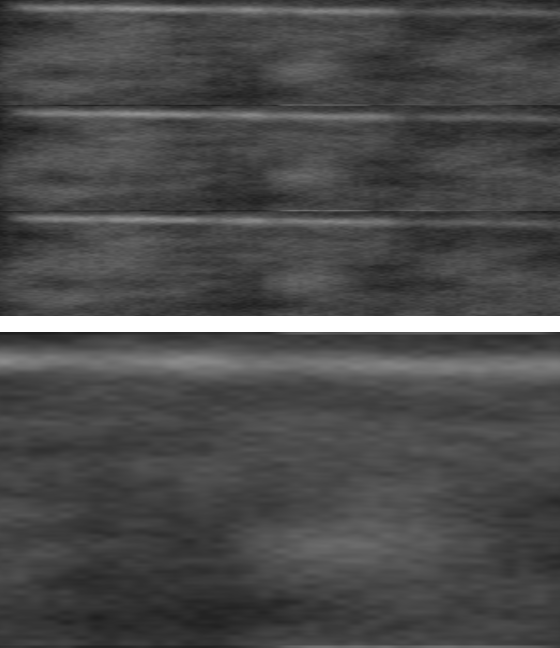
Top: the whole. Bottom: its middle third, enlarged.
Reproduce this texture procedurally as a WebGL 2 fragment shader.

```glsl
#version 300 es
precision highp float;
// Dark brushed planks: one grey course, as wide as the canvas, stacked in rows.
// Each course is stretched cloud noise with broad stains, a worn pale ridge
// that sinks slightly to the right, fine grain and a thin broken seam.

#define ROWS 3.0
#define BASE_GREY 0.26
#define CLOUD_CELLS vec2(9.0, 7.0)
#define CLOUD_AMOUNT 0.25
#define GRAIN_CELLS vec2(110.0, 62.0)
#define GRAIN_AMOUNT 0.055
#define RIDGE_TOP 0.070
#define RIDGE_DROP 0.060
#define RIDGE_WIDTH 0.037
#define RIDGE_LIGHT 0.23
#define SEAM_WIDTH 0.008

uniform vec2 u_resolution;
out vec4 fragColor;

float hash(vec2 p) {
    return fract(sin(dot(p, vec2(127.1, 311.7))) * 43758.5453);
}

float noise(vec2 p) {
    vec2 cell = floor(p);
    vec2 f = fract(p);
    f = f * f * (3.0 - 2.0 * f);
    float low = mix(hash(cell), hash(cell + vec2(1.0, 0.0)), f.x);
    float high = mix(hash(cell + vec2(0.0, 1.0)), hash(cell + 1.0), f.x);
    return mix(low, high, f.y);
}

// Layered noise centred on zero
float clouds(vec2 p) {
    float sum = 0.0;
    float weight = 0.5;
    for (int i = 0; i < 5; i++) {
        sum += weight * (noise(p) - 0.5);
        p = p * vec2(1.9, 2.1) + vec2(17.3, 9.1);
        weight *= 0.55;
    }
    return sum;
}

// Soft elliptical patch
float stain(vec2 p, vec2 centre, vec2 radius) {
    vec2 d = (p - centre) / radius;
    return exp(-dot(d, d));
}

// Smooth window from a to b
float span(float x, float a, float b, float soft) {
    return smoothstep(a - soft, a + soft, x) * (1.0 - smoothstep(b - soft, b + soft, x));
}

// Broad light and dark areas of a course
float stains(vec2 p) {
    float s = 0.055 * stain(p, vec2(0.20, 0.55), vec2(0.19, 0.42));
    s += 0.085 * stain(p, vec2(0.56, 0.52), vec2(0.11, 0.25));
    s += 0.050 * stain(p, vec2(0.84, 0.56), vec2(0.08, 0.14));
    s -= 0.055 * stain(p, vec2(0.70, 0.60), vec2(0.07, 0.50));
    s -= 0.065 * stain(p, vec2(0.48, 0.90), vec2(0.20, 0.07));
    s -= 0.055 * stain(p, vec2(0.06, 0.24), vec2(0.09, 0.10));
    s -= 0.045 * stain(p, vec2(0.45, 0.25), vec2(0.14, 0.09));
    s -= 0.070 * stain(p, vec2(0.38, 0.78), vec2(0.03, 0.04));
    return s - 0.05 * exp(-p.x * 40.0) - 0.02 * smoothstep(0.6, 0.95, p.x);
}

// Pale worn ridge, strongest at the left
float ridge(vec2 p) {
    float centre = RIDGE_TOP + RIDGE_DROP * p.x + 0.012 * (noise(vec2(p.x * 14.0, 3.0)) - 0.5);
    float d = (p.y - centre) / RIDGE_WIDTH;
    float wear = 0.75 + 0.5 * noise(vec2(p.x * 18.0, p.y * 9.0));
    float fade = mix(1.0, 0.50, smoothstep(0.25, 0.85, p.x)) * smoothstep(0.0, 0.05, p.x);
    return RIDGE_LIGHT * wear * fade * exp(-d * d);
}

// Hairline between courses: dark at the left, bright in the middle
float seam(vec2 p, float edge) {
    float distanceToSeam = abs(fract(p.y + 0.5) - 0.5);
    float aa = 0.5 * ROWS / u_resolution.y;
    float line = 1.0 - smoothstep(SEAM_WIDTH - aa, SEAM_WIDTH + aa, distanceToSeam);
    float tone = 0.13 * span(p.x, 0.50, 0.66, 0.008);
    tone += 0.05 * span(p.x, 0.67, 0.89, 0.02);
    tone -= 0.05 * span(p.x, 0.08, 0.49, 0.03);
    float inside = step(0.5, edge) * step(edge, ROWS - 0.5);
    return line * tone * inside;
}

void main() {
    vec2 uv = gl_FragCoord.xy / u_resolution;
    float down = (1.0 - uv.y) * ROWS;
    vec2 p = vec2(uv.x, fract(down));

    // Course body
    float grey = BASE_GREY + stains(p);
    vec2 drift = vec2(0.0, 0.35 * noise(vec2(p.x * 6.0, 8.0)));
    grey += CLOUD_AMOUNT * clouds(p * CLOUD_CELLS + drift);

    // Shadow above the ridge, then ridge and seam
    grey -= 0.04 * exp(-p.y * 35.0);
    grey += ridge(p);
    grey += seam(p, floor(down + 0.5));

    // Fine horizontal grain, a little different in every course
    vec2 grainPoint = vec2(uv.x, down) * GRAIN_CELLS;
    grey += GRAIN_AMOUNT * (noise(grainPoint) - 0.5);
    grey += 0.5 * GRAIN_AMOUNT * (noise(grainPoint * vec2(0.4, 0.6) + 31.0) - 0.5);

    fragColor = vec4(vec3(clamp(grey, 0.12, 0.58)), 1.0);
}
```
